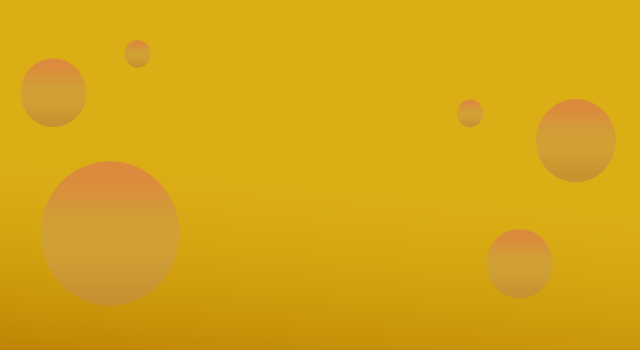
Give the GLSL for this background, as a WebGL 1 fragment shader.

```glsl
precision highp float;
// Amber backdrop that darkens towards a slightly tilted lower edge,
// with six soft orange discs. Each disc is an ellipse distance filled
// with a vertical three-stop gradient.

uniform vec2 u_resolution;

#define DISC_COUNT 6
#define DISC_STRETCH 1.04   // height of a disc over its width
#define CANVAS_RATIO 0.545  // design height over width
#define TILT 0.16           // drop of the shade from left to right
#define SHADE_START 0.35    // depth at which the shade begins
#define SHADE_POWER 2.0

const vec3 AMBER = vec3(0.860, 0.682, 0.085);
const vec3 AMBER_DARK = vec3(0.745, 0.518, 0.010);
const vec3 DISC_TOP = vec3(0.865, 0.540, 0.240);
const vec3 DISC_MIDDLE = vec3(0.818, 0.630, 0.207);
const vec3 DISC_BOTTOM = vec3(0.778, 0.570, 0.185);

vec3 background(vec2 uv) {
  float depth = 1.0 - uv.y - TILT * uv.x;
  float shade = clamp((depth - SHADE_START) / (1.0 - SHADE_START), 0.0, 1.0);
  return mix(AMBER, AMBER_DARK, pow(shade, SHADE_POWER));
}

// fall runs from 0 at the top of a disc to 1 at its foot
vec3 discColor(float fall) {
  vec3 upper = mix(DISC_TOP, DISC_MIDDLE, smoothstep(0.03, 0.52, fall));
  return mix(upper, DISC_BOTTOM, smoothstep(0.56, 1.0, fall));
}

void main() {
  vec2 uv = gl_FragCoord.xy / u_resolution;
  vec3 color = background(uv);

  // Centre in canvas fractions, radius as a fraction of the width
  vec3 discs[DISC_COUNT];
  discs[0] = vec3(0.0833, 0.7350, 0.0514);
  discs[1] = vec3(0.2148, 0.8460, 0.0206);
  discs[2] = vec3(0.1719, 0.3330, 0.1081);
  discs[3] = vec3(0.7344, 0.6760, 0.0206);
  discs[4] = vec3(0.8997, 0.5981, 0.0622);
  discs[5] = vec3(0.8118, 0.2464, 0.0518);

  for (int i = 0; i < DISC_COUNT; i++) {
    float radius = discs[i].z;
    vec2 radii = radius * vec2(1.0, DISC_STRETCH / CANVAS_RATIO);
    vec2 local = (uv - discs[i].xy) / radii;
    float edge = (length(local) - 1.0) * radius * u_resolution.x;
    float cover = clamp(0.5 - edge, 0.0, 1.0);
    color = mix(color, discColor(0.5 - 0.5 * local.y), cover);
  }

  gl_FragColor = vec4(color, 1.0);
}
```
